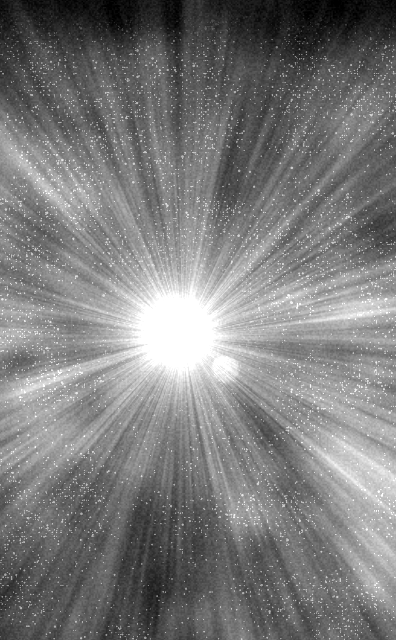
Give the GLSL for this background, as a Shadertoy shader.

```glsl
// Draws a monochrome burst of light: fine rays, cloudy streaks and scattered dust.
const float TAU = 6.2831853;
const vec2 CORE = vec2(0.276, 0.481);       // in units of canvas height
const vec2 RAY_ORIGIN = vec2(0.286, 0.474);
const vec2 FLARE = vec2(0.352, 0.423);
const float FLARE_RADIUS = 0.022;
const float RAY_STRENGTH = 0.30;
const float CLOUD_STRENGTH = 0.26;
const float DUST_STRENGTH = 0.42;
const float GRAIN_STRENGTH = 0.10;
const float STREAK_STRETCH = 1.9;

// Streak patches: centre x, centre y, half width, brightness change
const int PATCHES = 11;
const vec4 LIGHT[PATCHES] = vec4[PATCHES](
    vec4(0.45, 0.535, 0.035, 0.20), vec4(0.56, 0.520, 0.035, 0.20),
    vec4(0.58, 0.260, 0.062, 0.36), vec4(0.60, 0.100, 0.050, 0.30),
    vec4(0.04, 0.375, 0.038, 0.25), vec4(0.065, 0.31, 0.045, 0.15),
    vec4(0.01, 0.760, 0.055, 0.28), vec4(0.12, 0.710, 0.045, 0.10),
    vec4(0.03, 0.500, 0.030, 0.16), vec4(0.38, 0.200, 0.033, 0.20),
    vec4(0.50, 0.850, 0.040, 0.09));
const vec4 SHADE[PATCHES] = vec4[PATCHES](
    vec4(0.055, 0.65, 0.030, -0.20), vec4(0.35, 0.710, 0.038, -0.16),
    vec4(0.59, 0.630, 0.035, -0.22), vec4(0.13, 0.360, 0.024, -0.18),
    vec4(0.41, 0.335, 0.028, -0.13), vec4(0.25, 0.310, 0.045, -0.08),
    vec4(0.25, 0.090, 0.045, -0.16), vec4(0.01, 0.070, 0.070, -0.13),
    vec4(0.53, 0.455, 0.018, -0.13), vec4(0.03, 0.440, 0.020, -0.12),
    vec4(0.45, 0.620, 0.025, -0.07));

float hash(vec2 p) {
    vec3 q = fract(p.xyx * vec3(0.1031, 0.1030, 0.0973));
    q += dot(q, q.yzx + 33.33);
    return fract((q.x + q.y) * q.z);
}

// Value noise that repeats along x after "period" cells
float noise(vec2 p, float period) {
    vec2 cell = floor(p), f = fract(p);
    f = f * f * (3.0 - 2.0 * f);
    float x0 = mod(cell.x, period), x1 = mod(cell.x + 1.0, period);
    float low = mix(hash(vec2(x0, cell.y)), hash(vec2(x1, cell.y)), f.x);
    float high = mix(hash(vec2(x0, cell.y + 1.0)), hash(vec2(x1, cell.y + 1.0)), f.x);
    return mix(low, high, f.y);
}

// Noise around the origin, drawn out along the radius; centred on zero
float radialNoise(float turn, float dist, float spokes, float rings) {
    return noise(vec2(turn * spokes, dist * rings + spokes), spokes) - 0.5;
}

// Soft ellipse whose long axis points at the ray origin
float streakPatch(vec2 p, vec4 patchInfo) {
    vec2 axis = normalize(patchInfo.xy - RAY_ORIGIN);
    vec2 q = p - patchInfo.xy;
    vec2 local = vec2(dot(q, axis) / STREAK_STRETCH, dot(q, vec2(-axis.y, axis.x)));
    return patchInfo.w * exp(-dot(local, local) / (patchInfo.z * patchInfo.z));
}

// One jittered layer of small dots; only the rarest cells hold one
float dust(vec2 p, float scale, float density, float pixel) {
    vec2 g = p * scale, cell = floor(g);
    vec2 spot = 0.35 + 0.3 * vec2(hash(cell + 17.3), hash(cell + 51.7));
    float radius = 0.15 + 0.2 * hash(cell + 83.1);
    float dotMask = 1.0 - smoothstep(radius - 0.15, radius + max(0.15, pixel * scale * 0.5),
                                     length(fract(g) - spot));
    return dotMask * step(1.0 - density, hash(cell + 7.9));
}

void mainImage(out vec4 fragColor, in vec2 fragCoord) {
    float pixel = 1.0 / iResolution.y;
    vec2 p = fragCoord * pixel;
    vec2 ray = p - RAY_ORIGIN;
    float dist = length(ray);
    float turn = atan(ray.y, ray.x + 1e-5) / TAU + 0.5;

    // Backdrop, darkest along the top
    float tone = mix(0.37, 0.52, smoothstep(0.0, 0.4, p.y));
    tone = mix(tone, 0.33, smoothstep(0.58, 0.92, p.y));
    tone -= 0.23 * smoothstep(0.88, 1.0, p.y);

    // Light and dark streaks
    for (int i = 0; i < PATCHES; i++)
        tone += streakPatch(p, LIGHT[i]) + streakPatch(p, SHADE[i]);
    float cloud = radialNoise(turn, dist, 19.0, 7.0) * 0.5
                + radialNoise(turn, dist, 43.0, 14.0) * 0.35
                + (noise(p * 26.0, 512.0) - 0.5) * 0.3;
    tone += CLOUD_STRENGTH * cloud * smoothstep(0.02, 0.2, dist);

    // Fine rays
    float rays = radialNoise(turn, dist, 90.0, 4.0) * 0.45
               + radialNoise(turn, dist, 210.0, 6.0) * 0.5
               + radialNoise(turn, dist, 430.0, 9.0) * 0.4;
    tone += RAY_STRENGTH * rays * smoothstep(0.0, 0.08, dist) * (0.45 + tone);

    // Dust gathers in loose drifts
    float drift = smoothstep(0.25, 0.8, noise(p * 15.0 + 4.0, 512.0));
    float specks = 0.0;
    for (int i = 0; i < 3; i++) {
        float layer = float(i);
        specks += dust(p + layer * 3.7, 300.0 - 65.0 * layer,
                       (0.03 + 0.13 * drift) / (1.0 + 1.5 * layer), pixel);
    }
    float dustFade = smoothstep(0.04, 0.2, dist) * (1.0 - smoothstep(0.9, 1.0, p.y));
    tone += DUST_STRENGTH * min(specks, 1.0) * dustFade * (1.0 - 0.5 * tone);
    tone += GRAIN_STRENGTH * (noise(p * 420.0, 1024.0) - 0.5);

    // Central glow and pale lens disc
    float d = length(p - CORE);
    tone += 0.55 * exp(-d * d / 0.0032) + 0.38 * exp(-d * d / 0.014);
    float disc = length(p - FLARE);
    tone += 0.15 * (1.0 - smoothstep(FLARE_RADIUS - 0.005, FLARE_RADIUS + 0.003, disc));
    tone += 0.07 * exp(-disc * disc / 0.0008);

    fragColor = vec4(vec3(clamp(tone, 0.0, 1.0)), 1.0);
}
```
